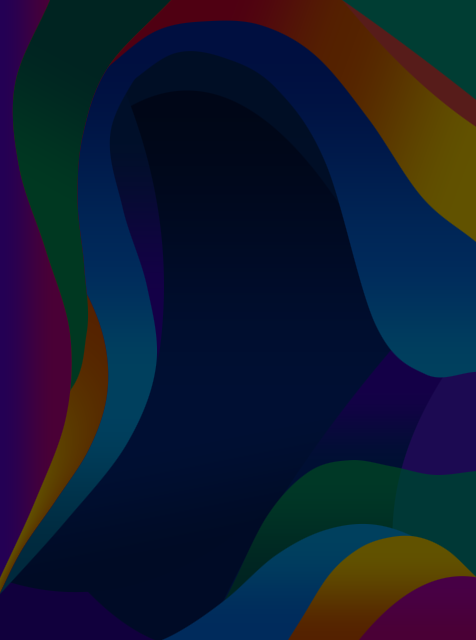
This background is drawn by a Shadertoy shader. Its source:

```glsl
const vec3 VIOLET   = vec3(0.14, 0.00, 0.33);
const vec3 MAGENTA  = vec3(0.29, 0.00, 0.21);
const vec3 PINE     = vec3(0.00, 0.14, 0.13);
const vec3 GREEN    = vec3(0.00, 0.22, 0.13);
const vec3 TEAL     = vec3(0.00, 0.24, 0.20);
const vec3 RED      = vec3(0.31, 0.00, 0.07);
const vec3 ORANGE   = vec3(0.33, 0.13, 0.00);
const vec3 YELLOW   = vec3(0.38, 0.32, 0.00);
const vec3 ROSE     = vec3(0.34, 0.11, 0.10);
const vec3 NAVY     = vec3(0.00, 0.06, 0.25);
const vec3 AZURE    = vec3(0.00, 0.17, 0.36);
const vec3 CYAN     = vec3(0.00, 0.25, 0.37);
const vec3 ABYSS    = vec3(0.00, 0.025, 0.09);
const vec3 MIDNIGHT = vec3(0.00, 0.06, 0.20);
const vec3 RIM      = vec3(0.00, 0.06, 0.16);
const vec3 INDIGO   = vec3(0.08, 0.00, 0.28);
const vec3 PLUM     = vec3(0.11, 0.04, 0.32);

// Position of x between a and b, unclamped
float span(float x, float a, float b) { return (x - a) / (b - a); }

// Quadratic curve with end values a, c and control value b
float arc(float t, float a, float b, float c) {
    return mix(mix(a, b, t), mix(b, c, t), t);
}

float knot(int i, vec4 a, vec4 b) { return i < 4 ? a[i] : b[i - 4]; }

// Smooth curve through eight evenly spaced knots
float spline(float t, vec4 a, vec4 b) {
    t = clamp(t, 0.0, 1.0) * 7.0;
    int i = min(int(t), 6);
    float f = t - float(i);
    float p1 = knot(i, a, b), p2 = knot(i + 1, a, b);
    float p0 = i > 0 ? knot(i - 1, a, b) : 2.0 * p1 - p2;
    float p3 = i < 6 ? knot(i + 2, a, b) : 2.0 * p2 - p1;
    float m1 = 0.5 * (p2 - p0), m2 = 0.5 * (p3 - p1);
    float f2 = f * f, f3 = f2 * f;
    return p1 + m1 * f + (3.0 * (p2 - p1) - 2.0 * m1 - m2) * f2
         + (2.0 * (p1 - p2) + m1 + m2) * f3;
}

// Antialiased coverage of the region d > 0
float cover(float d) { return clamp(0.5 + d / max(fwidth(d), 1e-5), 0.0, 1.0); }

void mainImage(out vec4 fragColor, in vec2 fragCoord) {
    vec2 p = fragCoord / iResolution.xy;
    float x = p.x, y = p.y;

    // Left ribbons: magenta, orange, green
    float magentaEdge = spline(span(y, 1.0, 0.089),
        vec4(0.105, 0.032, 0.040, 0.096), vec4(0.147, 0.139, 0.075, -0.005));
    float greenEdge = spline(span(y, 1.0, 0.271),
        vec4(0.360, 0.228, 0.175, 0.163), vec4(0.177, 0.182, 0.130, -0.105));
    float orangeEdge = spline(span(y, 0.609, 0.0625),
        vec4(0.123, 0.189, 0.223, 0.223), vec4(0.186, 0.118, 0.046, -0.007));
    vec3 col = mix(VIOLET, MAGENTA, smoothstep(0.0, 0.12, x));
    float across = span(x, magentaEdge, orangeEdge);
    vec3 amber = mix(ORANGE, YELLOW, smoothstep(0.55, 0.15, y) * (1.0 - 0.6 * clamp(across, 0.0, 1.0)));
    float pastMagenta = cover(x - magentaEdge);
    col = mix(col, amber, pastMagenta);
    vec3 leaf = mix(GREEN, PINE, smoothstep(0.68, 0.95, y + 0.4 * (x - 0.1)));
    col = mix(col, leaf, pastMagenta * cover(greenEdge - x));

    // Warm band and teal corner
    float right = cover(x - max(greenEdge, orangeEdge));
    float heat = x + 0.5 * (1.0 - y);
    vec3 warm = mix(RED, ORANGE, smoothstep(0.48, 0.76, heat));
    warm = mix(warm, YELLOW, smoothstep(0.74, 1.12, heat));
    float cornerT = span(x, 0.719, 1.0);
    warm = mix(warm, ROSE, cover(y - arc(cornerT, 1.0, 0.872, 0.802)));
    warm = mix(warm, TEAL, cover(y - arc(cornerT, 1.0, 0.927, 0.844)));
    col = mix(col, warm, right);

    // Blue arch
    float archTop = spline(span(x, 0.214, 1.0),
        vec4(0.888, 0.951, 0.967, 0.960), vec4(0.913, 0.813, 0.691, 0.622));
    vec3 blue = mix(NAVY, AZURE, smoothstep(0.92, 0.53, y));
    blue = mix(blue, CYAN, smoothstep(0.60, 0.42, y));
    blue *= mix(0.65, 1.0, smoothstep(0.12, 0.36, y));
    col = mix(col, blue, right * cover(archTop - y));

    // Dark hollow with its lighter rim
    float hollowLeft = spline(span(y, 0.919, 0.0625),
        vec4(0.316, 0.233, 0.258, 0.309), vec4(0.328, 0.267, 0.137, -0.011));
    float hollowTop = spline(span(x, 0.263, 1.0),
        vec4(0.866, 0.917, 0.909, 0.863), vec4(0.745, 0.492, 0.415, 0.419));
    vec3 deep = mix(ABYSS, MIDNIGHT, smoothstep(0.85, 0.36, y));
    deep *= mix(0.72, 1.0, smoothstep(0.14, 0.34, y + 0.15 * (0.5 - x)));
    deep = mix(deep, RIM, 0.8 * cover(y - arc(span(x, 0.267, 0.719), 0.831, 0.930, 0.674)));

    // Facets inside the hollow
    float facet = cover(arc(span(y, 0.857, 0.440), 0.263, 0.375, 0.333) - x);
    vec3 facetColor = mix(RIM, INDIGO, smoothstep(0.80, 0.52, y));
    deep = mix(deep, facetColor, facet * smoothstep(0.43, 0.46, y));
    float floorMask = cover(arc(span(x, 0.026, 0.588), 0.089, 0.029, 0.223) - y);
    deep = mix(deep, 0.75 * MIDNIGHT, 0.6 * floorMask);
    float cornerMask = cover(arc(span(x, 0.105, 0.325), 0.147, 0.034, 0.0) - y);
    deep = mix(deep, 0.85 * INDIGO, cornerMask * floorMask);
    float patchMask = cover(x - arc(span(y, 0.456, 0.219), 0.825, 0.689, 0.588));
    deep = mix(deep, mix(MIDNIGHT, INDIGO, smoothstep(0.27, 0.40, y)), patchMask);
    float seam = cover(x - arc(span(y, 0.410, 0.180), 0.930, 0.832, 0.825));
    deep = mix(deep, PLUM, seam * patchMask);
    col = mix(col, deep, cover(x - hollowLeft) * cover(hollowTop - y));

    // Lower right hills: green, blue, yellow, magenta
    float greenHill = spline(span(x, 0.386, 1.0),
        vec4(-0.042, 0.065, 0.194, 0.263), vec4(0.281, 0.271, 0.258, 0.264));
    float blueHill = spline(span(x, 0.263, 1.0),
        vec4(-0.022, 0.010, 0.063, 0.132), vec4(0.172, 0.180, 0.151, 0.089));
    float yellowHill = spline(span(x, 0.570, 1.0),
        vec4(-0.042, 0.031, 0.103, 0.143), vec4(0.160, 0.161, 0.141, 0.099));
    float magentaHill = arc(span(x, 0.754, 1.0), 0.0, 0.113, 0.098);
    vec3 meadow = mix(PINE, vec3(0.0, 0.22, 0.15), smoothstep(0.08, 0.26, y));
    meadow = mix(meadow, vec3(0.0, 0.22, 0.21), seam);
    col = mix(col, meadow, cover(greenHill - y));
    col = mix(col, mix(AZURE, CYAN, smoothstep(0.02, 0.16, y)), cover(blueHill - y));
    col = mix(col, mix(ORANGE, YELLOW, smoothstep(0.0, 0.14, y)), cover(yellowHill - y));
    col = mix(col, mix(MAGENTA, vec3(0.28, 0.0, 0.27), smoothstep(0.0, 0.09, y)), cover(magentaHill - y));

    fragColor = vec4(col, 1.0);
}
```
